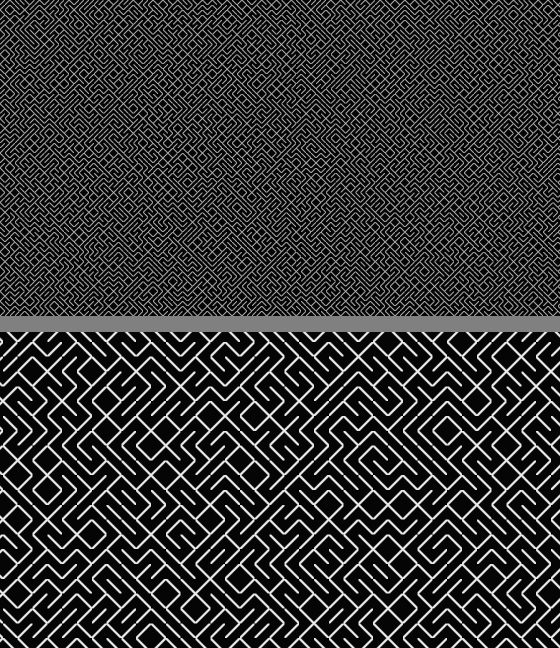
Top: the whole. Bottom: its middle third, enlarged.
A Shadertoy shader for this pattern:

```glsl
const float ROWS = 64.0;                // cells over the canvas height
const float LINE_WIDTH = 0.15;          // stroke width, in cells
const float EDGE_SOFTNESS = 0.9;        // edge blur, in output pixels
const float RISING_SHARE = 0.5;         // share of cells with a rising stroke
const int SAMPLES = 2;                  // subsamples per pixel side
const vec3 GROUND_COLOR = vec3(0.02);
const vec3 LINE_COLOR = vec3(0.93);

float hash21(vec2 p) {
    vec3 q = fract(p.xyx * vec3(0.1031, 0.1030, 0.0973));
    q += dot(q, q.yzx + 33.33);
    return fract((q.x + q.y) * q.z);
}

// Distance to the one diagonal stroke that crosses the cell holding p
float diagonalDistance(vec2 p) {
    vec2 local = fract(p) - 0.5;
    float slope = hash21(floor(p)) < RISING_SHARE ? 1.0 : -1.0;
    return abs(local.x - slope * local.y) * inversesqrt(2.0);
}

// Share of a stroke seen through a box filter of the given width
float strokeCoverage(float dist, float blur) {
    float halfWidth = 0.5 * LINE_WIDTH;
    float outer = clamp((halfWidth - dist) / blur + 0.5, 0.0, 1.0);
    float inner = clamp((-halfWidth - dist) / blur + 0.5, 0.0, 1.0);
    return outer - inner;
}

void mainImage(out vec4 fragColor, in vec2 fragCoord) {
    float cellsPerPixel = ROWS / iResolution.y;
    float blur = EDGE_SOFTNESS * cellsPerPixel;

    // Average the subsamples so that strokes join softly at cell borders
    float coverage = 0.0;
    for (int j = 0; j < SAMPLES; j++) {
        for (int i = 0; i < SAMPLES; i++) {
            vec2 offset = (vec2(i, j) + 0.5) / float(SAMPLES) - 0.5;
            vec2 p = (fragCoord + offset) * cellsPerPixel;
            coverage += strokeCoverage(diagonalDistance(p), blur);
        }
    }
    coverage /= float(SAMPLES * SAMPLES);

    fragColor = vec4(mix(GROUND_COLOR, LINE_COLOR, coverage), 1.0);
}
```
